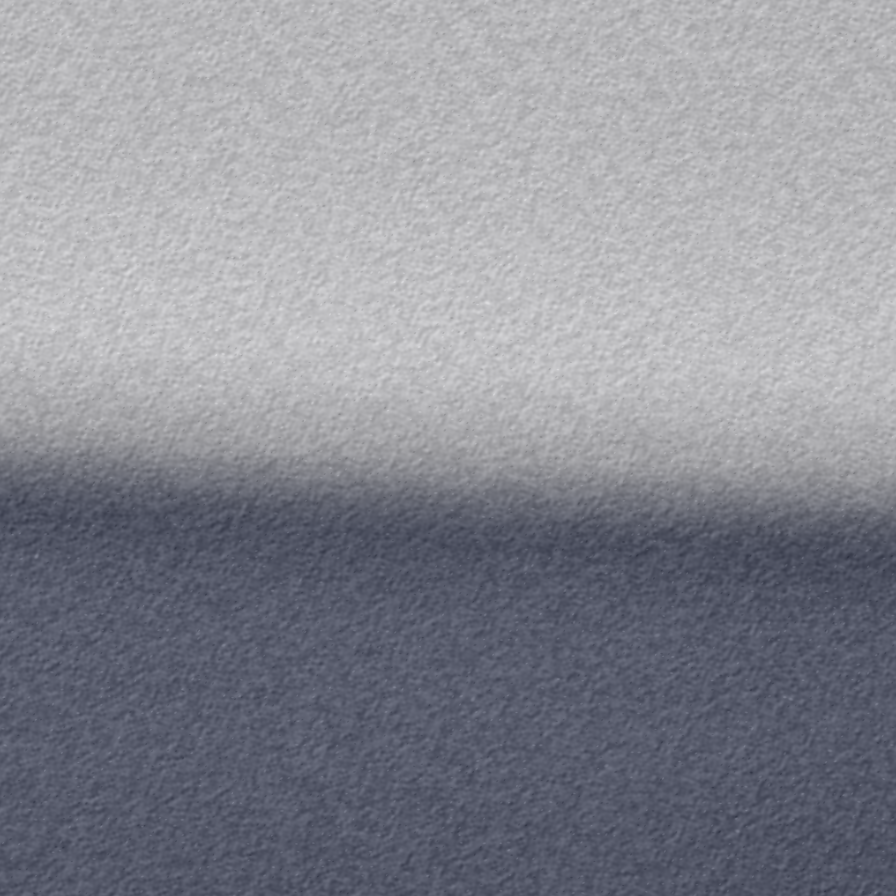
Reproduce this texture procedurally as a Shadertoy shader.

```glsl
// Matte grained surface: a pale lit upper half falls through a wide, slightly
// tilted penumbra into blue-grey shadow. Smooth ramps set the light, while
// embossed fine value noise and scattered soft flecks supply the grain.

float hash(vec2 p) {
    return fract(sin(dot(p, vec2(127.1, 311.7))) * 43758.5453);
}

float noise(vec2 p) {
    vec2 cell = floor(p), f = fract(p);
    f = f * f * (3.0 - 2.0 * f);
    return mix(mix(hash(cell), hash(cell + vec2(1, 0)), f.x),
               mix(hash(cell + vec2(0, 1)), hash(cell + vec2(1, 1)), f.x), f.y);
}

// Surface height from two octaves, turned opposite ways to hide the lattice
float grainHeight(vec2 p) {
    vec2 rising = vec2(0.85 * p.x + 0.53 * p.y, 0.85 * p.y - 0.53 * p.x);
    vec2 falling = vec2(0.92 * p.x - 0.39 * p.y, 0.92 * p.y + 0.39 * p.x);
    return 0.55 * noise(rising * vec2(145.0, 200.0))
         + 0.45 * noise(falling * vec2(245.0, 280.0) + 37.0);
}

// Sparse soft ovals, each with its own place, size and tilt
float flecks(vec2 p, float scale, float density) {
    vec2 cell = floor(p * scale);
    float pick = hash(cell + 5.3);
    vec2 offset = fract(p * scale) - 0.35 - 0.3 * vec2(hash(cell + 11.7), hash(cell + 23.1));
    float angle = hash(cell + 41.9) * 1.4 - 0.3;
    offset = mat2(cos(angle), -sin(angle), sin(angle), cos(angle)) * offset;
    float size = mix(0.22, 0.35, hash(cell + 67.2));
    float oval = length(offset * vec2(1.0, 1.6));
    return step(1.0 - density, pick) * (1.0 - smoothstep(0.1 * size, size, oval));
}

void mainImage(out vec4 fragColor, in vec2 fragCoord) {
    vec2 uv = fragCoord / iResolution.xy;

    // Height above the shadow edge, which sinks toward the right
    float edge = 0.471 - 0.078 * uv.x + 0.026 * uv.x * uv.x;
    float ragged = 0.006 * (noise(uv * vec2(75.0, 95.0)) - 0.5);
    float d = uv.y - edge + ragged;

    // Lit band: a bright crest that dims toward the top
    vec3 lit = mix(vec3(0.755, 0.755, 0.765), vec3(0.715, 0.715, 0.725),
                   smoothstep(0.17, 0.45, d));
    lit -= 0.012 * smoothstep(0.5, 1.0, uv.x);
    lit = mix(vec3(0.58, 0.58, 0.595), lit, smoothstep(0.0, 0.175, d));

    // Shadow: darkest at the edge and near the bottom
    vec3 shade = mix(vec3(0.35, 0.365, 0.428), vec3(0.30, 0.315, 0.375),
                     smoothstep(-0.15, -0.01, d));
    shade -= 0.022 * (1.0 - smoothstep(0.0, 0.2, uv.y));
    shade -= 0.018 * smoothstep(0.6, 1.0, uv.x);

    float light = smoothstep(-0.045, 0.065, d);
    vec3 color = mix(shade, lit, light);

    // Grain: faint mottling, height, and relief lit from the upper left
    float height = grainHeight(uv);
    float relief = height - grainHeight(uv + vec2(-0.0021, 0.0025));
    float mottle = noise(uv * vec2(70.0, 85.0) + 9.0) - 0.5;
    color += 0.075 * relief + 0.115 * (height - 0.5) + 0.022 * mottle;

    // Pale and dark flecks
    color += mix(0.075, 0.06, light) * flecks(uv, 110.0, 0.12);
    color += mix(0.08, 0.05, light) * flecks(uv + 3.7, 68.0, 0.035);
    color -= mix(0.055, 0.07, light) * flecks(uv + 8.1, 120.0, 0.12);

    fragColor = vec4(clamp(color, 0.0, 1.0), 1.0);
}
```
